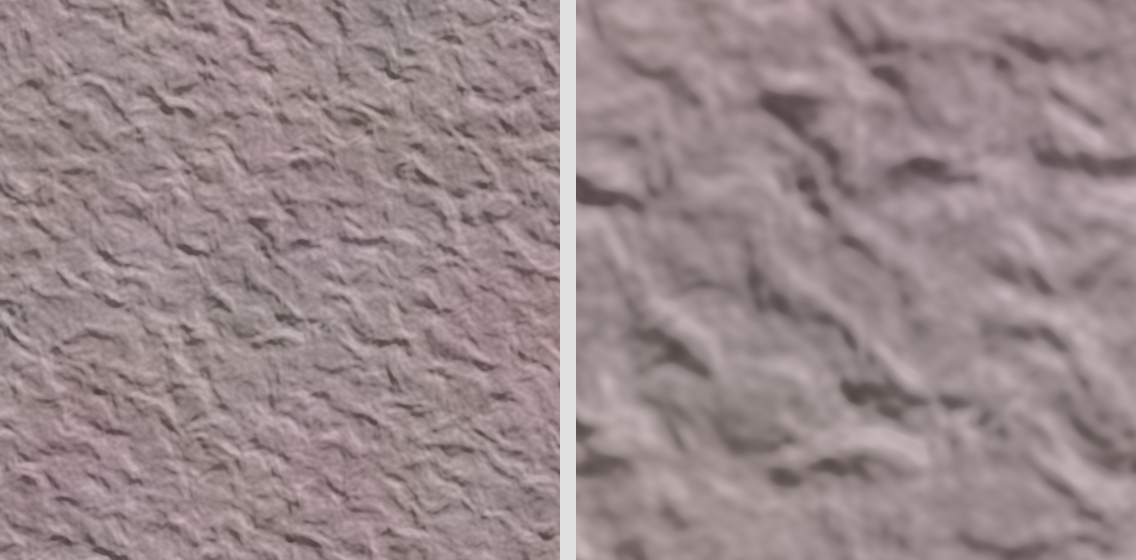
Left: the whole. Right: its middle third, enlarged.
This texture is drawn by a three.js fragment shader. Its source:

```glsl
// Rough mauve-grey stucco lit at a low angle from the upper right.
// A slanted gradient-noise relief of short lumps is shaded by its slope
// toward the light: dark dabs lie under the rims, pale edges face the light.

varying vec2 vUv;

float hash(vec2 p) {
  vec3 q = fract(p.xyx * vec3(0.1031, 0.1030, 0.0973));
  q += dot(q, q.yzx + 33.33);
  return fract((q.x + q.y) * q.z);
}

// Dot product of a random unit gradient with the offset from its corner.
float corner(vec2 cell, vec2 offset) {
  float angle = 6.2832 * hash(cell);
  return dot(vec2(cos(angle), sin(angle)), offset);
}

float noise(vec2 p) {
  vec2 i = floor(p), f = fract(p);
  vec2 w = f * f * f * (f * (f * 6.0 - 15.0) + 10.0);
  vec2 e = vec2(1.0, 0.0);
  float low = mix(corner(i, f), corner(i + e, f - e), w.x);
  float high = mix(corner(i + e.yx, f - e.yx), corner(i + 1.0, f - 1.0), w.x);
  return mix(low, high, w.y);
}

// Turns the canvas so that x follows the down-right slant of the strokes.
vec2 slant(vec2 p) {
  float c = cos(0.54), s = sin(0.54);
  return vec2(c * p.x - s * p.y, s * p.x + c * p.y);
}

// Plaster height: short lumps with smaller, rounder crumbs on top.
float relief(vec2 p) {
  vec2 q = slant(p) + 5.0;
  q += 0.021 * vec2(noise(q * 15.0 + 17.0), noise(q * 16.0 + 53.0));
  float h = noise(q * vec2(17.0, 26.0));
  h += 0.55 * noise(q * vec2(34.0, 46.0) + 31.0);
  h += 0.20 * noise(q * vec2(76.0, 94.0) + 71.0);
  return h;
}

void main() {
  vec2 p = vUv;

  // Slope toward the light; positive where the surface is shaded.
  vec2 toLight = 0.0042 * normalize(vec2(0.42, 0.9));
  float shade = (relief(p + toLight) - relief(p - toLight)) / 0.205;

  // Some patches are slightly rougher than others.
  shade *= clamp(1.0 + 0.7 * noise(p * 13.0 + 40.0), 0.7, 1.3);
  shade = clamp(shade, -2.3, 2.8);

  // Even slopes stay soft, deep shadows get a firmer edge.
  float tone = 0.606 - 0.060 * shade - 0.075 * smoothstep(0.6, 2.1, shade);
  tone += 0.060 * noise(p * 5.0 + 90.0);
  tone += 0.060 * noise(slant(p) * vec2(85.0, 120.0) + 207.0);

  // Mauve ramp, drifting slowly between greyer and pinker areas.
  vec3 color = vec3(tone, tone * 0.967 - 0.048, tone - 0.060);
  float pink = noise(p * 3.5 + 23.0) + 0.25 * (p.x - p.y);
  color += pink * vec3(0.012, -0.018, -0.004);
  color.b += 0.024 * noise(p * 4.5 + 61.0);

  gl_FragColor = vec4(color, 1.0);
}
```
